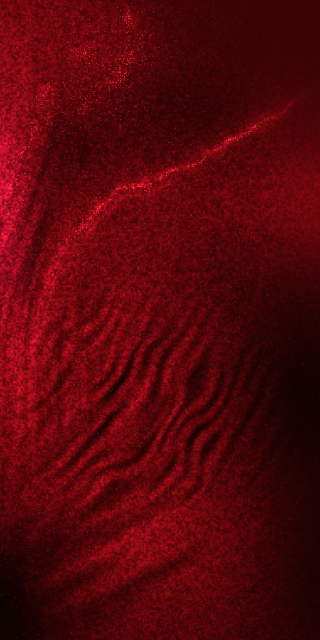
A WebGL 2 fragment shader for this background:

```glsl
#version 300 es
precision highp float;
// Dark crimson shimmer liquid: a glittering ridge, a curl of dust and combed ripples.
uniform vec2 u_resolution;
out vec4 outColor;

// Paths in canvas widths, origin at the lower left
const vec2 RIDGE[10] = vec2[10](
  vec2(1.02, 1.735), vec2(0.84, 1.63), vec2(0.755, 1.57), vec2(0.625, 1.50), vec2(0.495, 1.445),
  vec2(0.365, 1.40), vec2(0.286, 1.336), vec2(0.21, 1.24), vec2(0.156, 1.11), vec2(0.11, 0.85));
const vec2 CURL[10] = vec2[10](
  vec2(0.0, 1.30), vec2(0.06, 1.48), vec2(0.11, 1.62), vec2(0.17, 1.74), vec2(0.27, 1.86),
  vec2(0.34, 1.96), vec2(0.41, 1.93), vec2(0.41, 1.82), vec2(0.35, 1.73), vec2(0.26, 1.66));

float hash(vec2 p) {
  vec3 q = fract(vec3(p.xyx) * 0.1031);
  q += dot(q, q.yzx + 33.33);
  return fract((q.x + q.y) * q.z);
}

float noise(vec2 p) {
  vec2 i = floor(p), f = fract(p);
  f = f * f * (3.0 - 2.0 * f);
  return mix(mix(hash(i), hash(i + vec2(1, 0)), f.x),
             mix(hash(i + vec2(0, 1)), hash(i + vec2(1, 1)), f.x), f.y);
}

float blob(vec2 p, vec2 center, vec2 size) {
  vec2 d = (p - center) / size;
  return exp(-dot(d, d));
}

float pathDistance(vec2 p, vec2 path[10]) {
  float d = 9.0;
  for (int i = 0; i < 9; i++) {
    vec2 a = p - path[i], b = path[i + 1] - path[i];
    d = min(d, length(a - b * clamp(dot(a, b) / dot(b, b), 0.0, 1.0)));
  }
  return d;
}

// Cellular dust: one randomly placed speck per cell
float dust(vec2 p, float density) {
  vec2 cell = floor(p);
  vec2 speck = 0.25 + 0.5 * vec2(hash(cell + 17.0), hash(cell + 53.0));
  float lit = step(1.0 - density, hash(cell)) * (0.4 + 0.6 * hash(cell + 91.0));
  return lit * smoothstep(0.48, 0.08, length(fract(p) - speck));
}

void main() {
  vec2 p = gl_FragCoord.xy / u_resolution * vec2(1.0, 2.0);
  vec2 warp = vec2(sin(p.y * 11.0 + 3.0 * sin(p.x * 7.0)), sin(p.x * 13.0 + 2.0 * sin(p.y * 9.0)));
  vec2 w = p + 0.005 * warp + 0.022 * (vec2(noise(p * 24.0), noise(p * 24.0 + 9.0)) - 0.5);

  // Broad light and shade
  float leftGlow = blob(p, vec2(-0.03, 1.36), vec2(0.12, 0.36));
  float light = 0.235 + 0.45 * leftGlow
    + 0.21 * blob(p, vec2(0.06, 1.88), vec2(0.30, 0.30))
    + 0.08 * blob(p, vec2(0.36, 1.86), vec2(0.15, 0.15))
    + 0.20 * blob(p, vec2(0.98, 1.38), vec2(0.22, 0.20))
    + 0.22 * blob(p, vec2(0.32, 1.02), vec2(0.32, 0.42))
    + 0.15 * blob(p, vec2(0.03, 0.75), vec2(0.14, 0.35))
    + 0.19 * blob(p, vec2(0.50, 0.34), vec2(0.32, 0.32))
    + 0.08 * blob(p, vec2(0.62, 1.36), vec2(0.30, 0.12))
    - 0.14 * blob(p, vec2(0.95, 0.80), vec2(0.22, 0.30))
    - 0.13 * blob(p, vec2(1.00, 0.20), vec2(0.20, 0.42))
    - 0.20 * blob(p, vec2(0.00, 0.10), vec2(0.18, 0.26))
    - 0.08 * blob(p, vec2(0.25, 1.52), vec2(0.10, 0.14))
    - 0.04 * blob(p, vec2(0.56, 1.64), vec2(0.22, 0.12));

  // Combed diagonal ripples that split and fade, flatter at the lower left
  float along = dot(p - vec2(0.45, 0.75), vec2(0.57, 0.82));
  float across = dot(p, vec2(0.82, -0.57)) + 0.25 * along * along;
  float phase = across * 122.0 + 7.0 * noise(vec2(across * 9.0, along * 7.0)) + 1.5 * noise(p * 19.0);
  float breaks = smoothstep(0.2, 0.75, noise(vec2(across * 20.0 + 5.0, along * 7.0)));
  float comb = blob(p, vec2(0.56, 0.72), vec2(0.28, 0.28))
    + 0.55 * blob(p, vec2(0.26, 0.72), vec2(0.16, 0.36));
  float fibers = noise(vec2(across * 38.0, along * 6.0)) - 0.5;
  light *= 1.0 + comb * (0.5 * breaks * (sin(phase) - 0.2) + 0.6 * fibers);

  // Low, slanting waves at the foot
  float foot = blob(p, vec2(0.36, 0.28), vec2(0.34, 0.25));
  light *= 1.0 + 0.85 * foot * (noise(vec2(p.x * 3.0 + p.y * 2.0, p.y * 19.0 - p.x * 10.0)) - 0.5);

  // Long strands falling down the left side
  float bend = p.x - 0.22 * smoothstep(0.9, 1.75, p.y) + 0.07 * smoothstep(0.7, 0.2, p.y);
  float strands = 0.6 * noise(vec2(bend * 38.0, p.y * 2.6)) + 0.4 * noise(vec2(bend * 75.0, p.y * 4.0));
  float fall = blob(p, vec2(0.10, 0.98), vec2(0.16, 0.60));
  light *= 1.0 + 1.35 * fall * (strands - 0.53);

  // Ragged glittering ridge with a fainter strand beneath it
  float ridge = pathDistance(w, RIDGE);
  float fade = smoothstep(1.0, 0.78, p.x) * smoothstep(0.95, 1.40, p.y);
  float crest = exp(-ridge / 0.011) * (0.1 + 0.9 * fade) * (0.45 + 0.75 * noise(p * 32.0));
  float strand = blob(vec2(pathDistance(w + vec2(-0.012, 0.028), RIDGE)), vec2(0), vec2(0.011));
  light += 0.28 * crest + fade * (0.15 * strand * smoothstep(0.75, 0.4, p.x) + 0.08 * exp(-ridge / 0.05));

  // Curl of dust at the upper left, hazy inside
  float curl = pathDistance(w + 0.012 * warp.yx, CURL);
  float swirl = exp(-curl / 0.022) * smoothstep(0.15, 0.8, noise(p * 17.0));
  float haze = blob(p, vec2(0.32, 1.85), vec2(0.13, 0.14)) * noise(w * 25.0);
  light += 0.14 * swirl;

  // Velvet grain, softer at the upper right and along the right edge
  float rough = 1.0 - 0.9 * blob(p, vec2(1.0, 1.95), vec2(0.50, 0.32));
  rough *= 1.0 - 0.5 * smoothstep(0.75, 1.0, p.x);
  float grain = 0.65 * noise(p * 190.0) + 0.35 * noise(p * 85.0 + 7.0) - 0.5;
  light *= 1.0 + 0.85 * rough * grain;

  // Sparkles gather on the ridge, the curl and the lit cloth
  float cloth = blob(p, vec2(0.24, 0.98), vec2(0.30, 0.60));
  float scatter = blob(p, vec2(0.42, 1.74), vec2(0.32, 0.28)) * noise(p * 11.0);
  float density = 0.015 + 0.15 * cloth + 0.14 * scatter + 0.5 * crest * fade + 0.4 * swirl + 0.35 * haze;
  float sparkle = dust(p * 145.0, density) + 0.6 * dust(p * 95.0 + 31.0, density * 0.4);
  sparkle *= rough * (0.2 + 0.45 * crest + 0.4 * swirl + 0.3 * haze + 0.15 * scatter);

  // Crimson ramp, pinker where it is bright
  light = max(light, 0.045);
  vec3 color = vec3(light, 0.008 + 0.09 * light * light, 0.008 + 0.22 * light * light);
  color.b += 0.05 * leftGlow;
  color += sparkle * vec3(0.95, 0.34, 0.36);
  outColor = vec4(clamp(color, 0.0, 1.0), 1.0);
}
```
